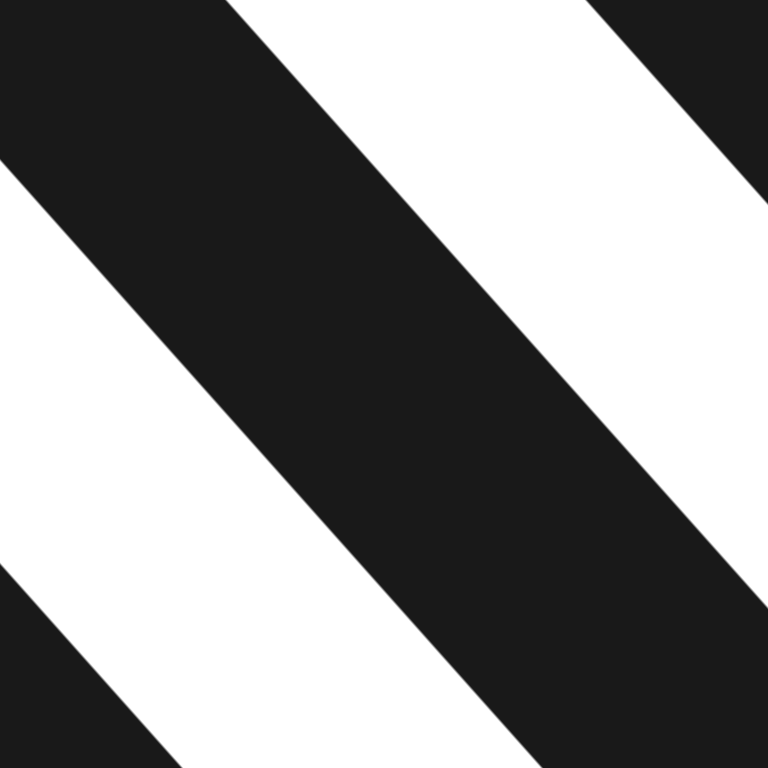
A WebGL 2 fragment shader for this pattern:

```glsl
#version 300 es
precision highp float;
// Broad diagonal stripes, near-black on white, falling from upper left to lower right.

uniform vec2 u_resolution;
out vec4 fragColor;

const vec3 DARK = vec3(0.098);
const vec3 LIGHT = vec3(1.0);
const float NORMAL_ANGLE = 0.728;  // direction across the stripes, radians
const float PERIOD = 0.7079;       // one dark plus one light stripe
const float DARK_WIDTH = 0.358;    // width of a dark stripe
const float EDGE_SOFTNESS = 0.004; // width of the blend at each edge

// Signed distance to the nearest dark stripe; one is centred on the origin.
float stripeDistance(vec2 p) {
    vec2 normal = vec2(cos(NORMAL_ANGLE), sin(NORMAL_ANGLE));
    float across = dot(p, normal);
    float offset = (fract(across / PERIOD + 0.5) - 0.5) * PERIOD;
    return abs(offset) - 0.5 * DARK_WIDTH;
}

void main() {
    float canvas = min(u_resolution.x, u_resolution.y);
    vec2 p = (gl_FragCoord.xy - 0.5 * u_resolution) / canvas;

    // Blend over the soft edge, never narrower than about one pixel
    float halfEdge = 0.5 * max(EDGE_SOFTNESS, 1.4 / canvas);
    float lightness = smoothstep(-halfEdge, halfEdge, stripeDistance(p));

    fragColor = vec4(mix(DARK, LIGHT, lightness), 1.0);
}
```
